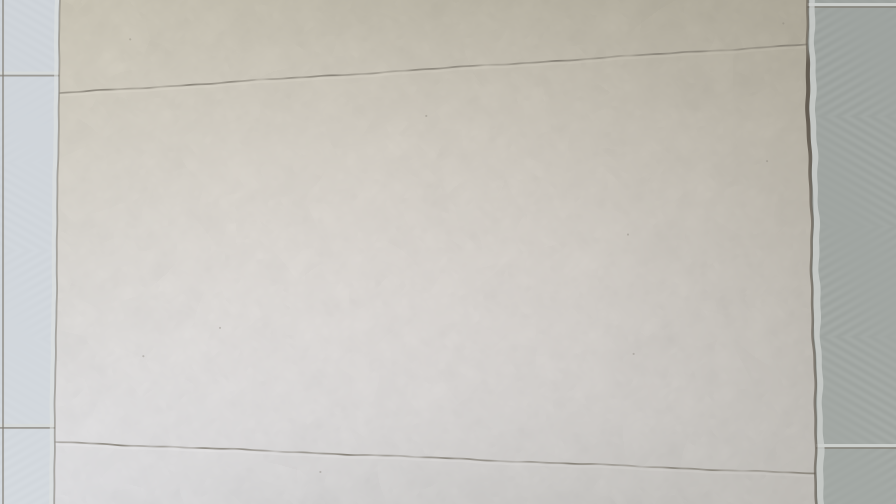
Give the GLSL for this texture, as a Shadertoy shader.

```glsl
// Pale mottled wall panels with sloping seams, flanked by two columns of ridged tiles.

const vec3 PANEL_TOP_LEFT = vec3(0.78, 0.76, 0.70);
const vec3 PANEL_TOP_RIGHT = vec3(0.67, 0.65, 0.59);
const vec3 PANEL_LOW_LEFT = vec3(0.86, 0.86, 0.87);
const vec3 PANEL_LOW_RIGHT = vec3(0.74, 0.73, 0.71);
const vec3 PANEL_GLOW = vec3(0.07, 0.065, 0.075);
const vec3 TILE_LEFT = vec3(0.82, 0.84, 0.86);
const vec3 TILE_RIGHT = vec3(0.63, 0.65, 0.635);
const vec3 GROUT = vec3(0.80, 0.81, 0.80);
const vec3 SEAM = vec3(0.50, 0.48, 0.44);
const vec3 GAP = vec3(0.36, 0.33, 0.29);

float hash(vec2 p) {
    vec3 q = fract(vec3(p.xyx) * 0.1031);
    q += dot(q, q.yzx + 33.33);
    return fract((q.x + q.y) * q.z);
}

// Distance to the nearest jittered cell point, and that cell's random value.
vec2 cellular(vec2 p) {
    vec2 base = floor(p);
    vec2 nearest = vec2(8.0, 0.0);
    for (int j = -1; j <= 1; j++) {
        for (int i = -1; i <= 1; i++) {
            vec2 cell = base + vec2(i, j);
            vec2 site = cell + vec2(hash(cell + 60.0), hash(cell + 97.0));
            float d = length(p - site);
            if (d < nearest.x) nearest = vec2(d, hash(cell + 140.0));
        }
    }
    return nearest;
}

float waver(float t, float seed) {
    return 0.5 * sin(t * 17.0 + seed) + 0.3 * sin(t * 43.0 + seed * 2.3)
         + 0.2 * sin(t * 97.0 + seed * 4.1);
}

// Coverage of a stroke of half width w, smoothed over a pixel.
float stroke(float d, float w, float px) {
    return clamp((w - abs(d)) / px + 0.5, 0.0, 1.0) * min(1.0, 2.0 * w / px);
}

float repeatOffset(float y, float start, float period) {
    return mod(y - start + 0.5 * period, period) - 0.5 * period;
}

// Soft blotches at three scales, each cell with its own strength.
float mottle(vec2 p) {
    float sum = 0.0;
    float scale = 13.0;
    float weight = 0.5;
    for (int i = 0; i < 3; i++) {
        vec2 c = cellular(p * scale + 0.25 * sin(p.yx * scale * 1.7));
        sum += weight * (c.y - 0.5) * (1.0 - smoothstep(0.0, 0.75, c.x));
        scale *= 2.1;
        weight *= 0.9;
    }
    return sum;
}

vec3 panelColor(vec2 p, vec2 uv, float across, float px) {
    vec3 top = mix(PANEL_TOP_LEFT, PANEL_TOP_RIGHT, across);
    vec3 low = mix(PANEL_LOW_LEFT, PANEL_LOW_RIGHT, across);
    vec3 color = mix(low, top, smoothstep(-0.1, 1.15, uv.y));
    vec2 bulge = 4.0 * uv * (1.0 - uv);
    color += PANEL_GLOW * bulge.x * bulge.y;
    color += 0.035 * mottle(p) * vec3(1.0, 0.98, 0.94);
    // Sparse grey specks
    vec2 c = cellular(p * 12.0);
    float speck = step(0.93, c.y) * stroke(c.x / 12.0, 0.002, px);
    color = mix(color, SEAM, 0.35 * speck);
    // Two seams, fanning apart to the right
    for (int i = 0; i < 2; i++) {
        float k = float(i);
        float y = mix(mix(0.123, 0.06, across), mix(0.815, 0.912, across), k);
        float d = p.y - y - 0.0015 * waver(p.x, k * 5.0);
        float wear = 0.55 + 0.35 * waver(p.x * 1.6, 2.0 + k);
        color = mix(color, SEAM, wear * stroke(d, 0.0017, px));
        color += 0.02 * stroke(d + 0.005, 0.002, px);
    }
    return color;
}

// Diagonal ridges mirrored in each band, with a grooved grout joint.
vec3 tileColor(vec2 p, vec3 base, float start, float period, float relief, float px) {
    float folded = abs(repeatOffset(p.y, start, period * 0.5));
    float ridge = sin(dot(vec2(p.x, folded), vec2(190.0, 330.0)));
    float fade = 0.6 + 0.4 * sin(p.x * 21.0 + p.y * 13.0);
    vec3 color = base + relief * ridge * fade - 0.02 * (p.y - 0.5);
    float d = repeatOffset(p.y, start, period);
    color = mix(color, GROUT + 0.04, 0.8 * stroke(d - 0.003, 0.003, px));
    return mix(color, SEAM, 0.65 * stroke(d + 0.002, 0.0018, px));
}

void mainImage(out vec4 fragColor, in vec2 fragCoord) {
    float px = 1.0 / iResolution.y;
    vec2 uv = fragCoord / iResolution.xy;
    vec2 p = vec2(uv.x * 16.0 / 9.0, uv.y);

    // Leaning, uneven column borders
    float leftEdge = mix(0.107, 0.119, p.y) + 0.0012 * waver(p.y, 1.0);
    float rightEdge = mix(1.621, 1.600, p.y) + 0.003 * waver(p.y, 4.0);
    float across = clamp((p.x - leftEdge) / (rightEdge - leftEdge), 0.0, 1.0);

    vec3 color = panelColor(p, uv, across, px);
    vec3 leftTile = tileColor(p, TILE_LEFT, 0.153, 0.699, 0.006, px);
    vec3 rightTile = tileColor(p, TILE_RIGHT, 0.113, 0.875, 0.014, px);
    color = mix(leftTile, color, smoothstep(-px, px, p.x - leftEdge));
    color = mix(color, rightTile, smoothstep(-px, px, p.x - rightEdge));

    // Border joints: grout beads and shadowed gaps
    float leftD = p.x - leftEdge;
    float rightD = p.x - rightEdge;
    color = mix(color, GROUT + 0.07, 0.6 * stroke(leftD + 0.006, 0.004, px));
    color = mix(color, SEAM, 0.55 * stroke(leftD, 0.0018, px));
    color = mix(color, GROUT, 0.8 * stroke(rightD - 0.009, 0.006 + 0.002 * waver(p.y, 7.0), px));
    float grime = smoothstep(0.5, 0.8, p.y) * (1.0 - smoothstep(0.87, 0.91, p.y));
    color = mix(color, GAP, (0.6 + 0.3 * grime) * stroke(rightD, 0.0026 + 0.0015 * grime, px));
    color = mix(color, SEAM, 0.6 * stroke(p.x - 0.006, 0.002, px));

    fragColor = vec4(clamp(color, 0.0, 1.0), 1.0);
}
```
